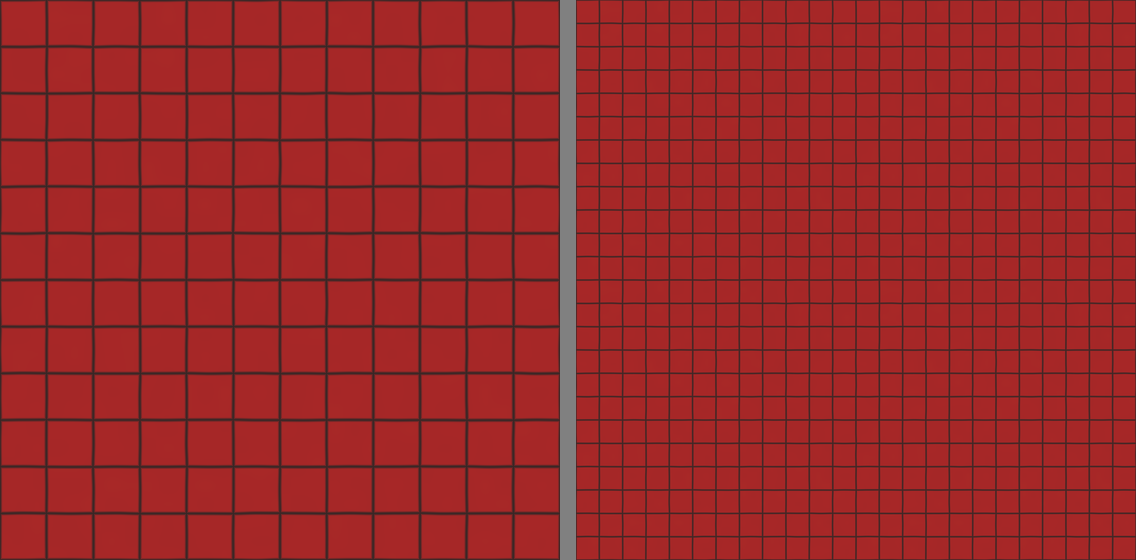
Left: one tile. Right: repeated 2 by 2.
Reproduce this pattern procedurally as a WebGL 2 fragment shader.

```glsl
#version 300 es
precision highp float;

uniform vec2 u_resolution;
out vec4 fragColor;

const float TILES = 12.0;
const float GROUT_REACH = 0.058;  // half width of the soft joint, in tiles
const float WOBBLE = 0.007;       // joint waviness, in tiles
const vec3 TILE_RED = vec3(0.652, 0.154, 0.153);
const vec3 GROUT_DARK = vec3(0.215, 0.152, 0.150);

float hash(vec2 cell, float seed) {
    vec3 p = fract(vec3(cell, seed) * vec3(0.1031, 0.1030, 0.0973));
    p += dot(p, p.yzx + 33.33);
    return fract((p.x + p.y) * p.z);
}

// Value noise that wraps after a whole number of cells.
float wrappedNoise(vec2 p, float period, float seed) {
    vec2 cell = floor(p);
    vec2 f = fract(p);
    f = f * f * (3.0 - 2.0 * f);
    vec2 lo = mod(cell, period);
    vec2 hi = mod(cell + 1.0, period);
    float bottom = mix(hash(lo, seed), hash(vec2(hi.x, lo.y), seed), f.x);
    float top = mix(hash(vec2(lo.x, hi.y), seed), hash(hi, seed), f.x);
    return mix(bottom, top, f.y);
}

vec2 wobble(vec2 uv, float cells, float amount) {
    vec2 p = uv * cells;
    vec2 n = vec2(wrappedNoise(p, cells, 1.0), wrappedNoise(p, cells, 2.0));
    return (n - 0.5) * 2.0 * amount;
}

// Distance to the nearest joint, in tiles.
float jointDistance(vec2 grid) {
    vec2 d = 0.5 - abs(fract(grid) - 0.5);
    return min(d.x, d.y);
}

// Faint tone shift per tile plus a soft mottling across tiles.
float toneShift(vec2 uv, vec2 grid, float tiles) {
    float perTile = hash(mod(floor(grid), tiles), 3.0) - 0.5;
    float mottle = wrappedNoise(uv * 30.0, 30.0, 4.0) - 0.5;
    return perTile * 0.008 + mottle * 0.014;
}

void main() {
    vec2 uv = gl_FragCoord.xy / u_resolution;
    vec2 grid = uv * TILES + wobble(uv, 2.0 * TILES, WOBBLE);

    // Soft joint, never narrower than one pixel.
    float pixel = TILES / min(u_resolution.x, u_resolution.y);
    float face = smoothstep(0.0, max(GROUT_REACH, pixel), jointDistance(grid));

    vec3 glaze = TILE_RED * (1.0 + toneShift(uv, grid, TILES));
    fragColor = vec4(mix(GROUT_DARK, glaze, face), 1.0);
}
```
